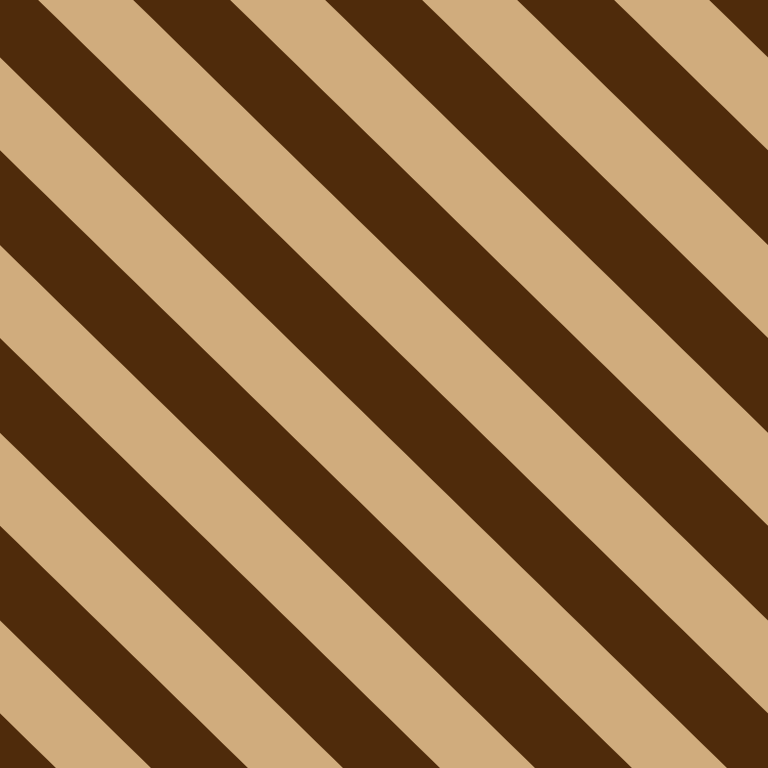
A Shadertoy shader for this pattern:

```glsl
// Even diagonal stripes in tan and dark brown, falling from left to right.

void mainImage(out vec4 fragColor, in vec2 fragCoord) {
    vec2 uv = fragCoord / iResolution.y;

    // Stripe repeats across and up the canvas
    vec2 repeats = vec2(4.0, 4.092);
    float phase = dot(uv, repeats);

    // Signed distance to the tan band edge, in canvas units
    float fromCentre = abs(fract(phase - 0.5385 + 0.5) - 0.5);
    float bandDist = (fromCentre - 0.2475) / length(repeats);

    // One pixel of edge smoothing
    float tanMask = clamp(0.5 - bandDist * iResolution.y, 0.0, 1.0);

    vec3 brown = vec3(0.31, 0.17, 0.043);
    vec3 tanColor = vec3(0.815, 0.675, 0.49);
    fragColor = vec4(mix(brown, tanColor, tanMask), 1.0);
}
```
